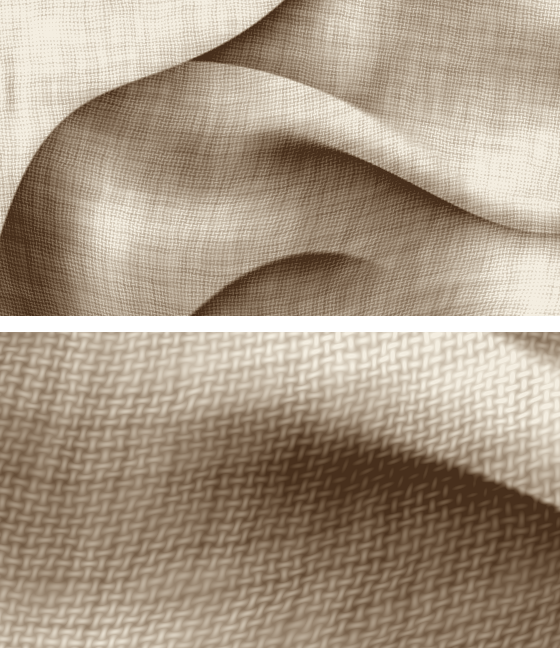
Top: the whole. Bottom: its middle third, enlarged.
Reproduce this texture procedurally as a Shadertoy shader.

```glsl
#define THREADS 87.0
#define WEAVE_CONTRAST 0.27
#define SLUB_CONTRAST 0.10
#define FOLD_RELIEF 1.42
#define MID_TONE 0.60
#define EDGE_BLUR 0.005
#define SHADOW_DEPTH 0.46
#define DARK_FLAX vec3(0.25, 0.16, 0.09)
#define PALE_FLAX vec3(0.97, 0.95, 0.90)
#define TINT_CURVE vec3(1.0, 1.07, 1.16)

const float PI = 3.14159;

float hash(vec2 p) {
    return fract(sin(dot(p, vec2(127.1, 311.7))) * 43758.545);
}

float noise(vec2 p) {
    vec2 i = floor(p), f = fract(p);
    f = f * f * (3.0 - 2.0 * f);
    return mix(mix(hash(i), hash(i + vec2(1, 0)), f.x),
               mix(hash(i + vec2(0, 1)), hash(i + vec2(1, 1)), f.x), f.y);
}

float blob(vec2 p, vec2 centre, vec2 radius) {
    vec2 d = (p - centre) / radius;
    return exp(-dot(d, d));
}

vec2 turn(vec2 p, float angle) {
    float c = cos(angle), s = sin(angle);
    return vec2(c * p.x - s * p.y, s * p.x + c * p.y);
}

float edge(float d, float blur) {
    return smoothstep(-blur, blur, d);
}

// Plain weave: rounded threads passing over and under, with dark holes
float weave(vec2 w) {
    vec2 s = sin(PI * w);
    vec2 profile = s * s;
    float over = 0.4 * s.x * s.y;
    return max(profile.x * (0.6 + over), profile.y * (0.6 - over));
}

// Uneven yarn: short streaks along both thread directions
float slubs(vec2 w) {
    return noise(vec2(w.x, w.y * 0.13)) + noise(vec2(w.x * 0.10, w.y) + 40.0) - 1.0;
}

// Weave and yarn with wandering threads; detail fades on tiny canvases
float fabric(vec2 q) {
    vec2 wander = 0.012 * vec2(noise(q * 9.0), noise(q * 9.0 + 20.0))
                + 0.005 * vec2(noise(q * 32.0 + 5.0), noise(q * 32.0 + 60.0));
    vec2 w = THREADS * (q + wander);
    float detail = smoothstep(0.6, 0.35, THREADS / iResolution.y);
    float strength = WEAVE_CONTRAST * (0.7 + 0.6 * noise(w * 0.35));
    return detail * strength * (weave(w) - 0.5) + SLUB_CONTRAST * slubs(w);
}

// Signed heights above the fold outlines
float leftFold(vec2 p) {
    float rise = exp(-p.x / 0.15);
    float y = 0.25 + 0.5 * (1.0 - rise) + 0.352 * pow(p.x, 3.2);
    float slope = 3.33 * rise + 1.13 * pow(p.x, 2.2);
    return (p.y - y) * inversesqrt(1.0 + slope * slope);
}

float ridgeBottom(float x) {
    float bend = max(0.88 - x, 0.0);
    return 0.555 - 0.295 * smoothstep(0.9, 1.75, x) - 1.6 * bend * bend;
}

float ridgeTop(float x) {
    float y = 0.81 - 0.45 * (x - 0.55) * (x - 0.55);
    return max(y, ridgeBottom(x) + 0.09);
}

// Shade of the hollow at the upper right
float hollowTone(vec2 p, float dLeft, float dTop) {
    float tone = 0.61 + 0.20 * blob(p, vec2(1.09, 0.95), vec2(0.13, 0.2));
    float crease = p.x - 1.16 - 0.6 * (p.y - 0.70);
    tone -= 0.12 * exp(-crease * crease / 0.004) * smoothstep(1.0, 0.65, p.y);
    tone += 0.25 * smoothstep(0.80, 0.5, p.y) * smoothstep(1.15, 1.45, p.x);
    tone += 0.2 * blob(p, vec2(1.78, 1.0), vec2(0.12, 0.1));
    tone -= 0.10 * exp(-dTop / 0.05) * smoothstep(1.3, 1.0, p.x);
    return tone - 0.45 * exp(min(dLeft, 0.0) / 0.085);
}

// Shade of the main cloth with its ridge and lower fold
float clothTone(vec2 p, float dLeft) {
    float tone = 0.60;
    tone += 0.17 * blob(p, vec2(0.36, 0.30), vec2(0.11, 0.26));
    tone += 0.13 * blob(p, vec2(0.65, 0.30), vec2(0.3, 0.09));
    tone += 0.12 * blob(p, vec2(0.76, 0.70), vec2(0.16, 0.11));
    tone -= 0.12 * blob(p, vec2(0.62, 0.47), vec2(0.16, 0.10));
    tone -= 0.32 * blob(p, vec2(0.11, 0.14), vec2(0.13, 0.36));
    tone -= 0.14 * blob(p, vec2(0.36, 0.64), vec2(0.12, 0.16));
    tone += 0.26 * smoothstep(1.35, 1.68, p.x);
    tone -= 0.20 * exp(min(dLeft, 0.0) / 0.07);

    // Ridge: lit on top, tan at its rim, casting a shadow below
    float d = p.y - ridgeBottom(p.x);
    float fade = smoothstep(0.70, 0.92, p.x);
    float lit = mix(0.59, 0.83, smoothstep(0.0, 0.10, d));
    float reach = mix(0.14, 0.04, smoothstep(1.1, 1.6, p.x));
    float shade = tone - SHADOW_DEPTH * exp(min(d, 0.0) / reach);
    float blur = mix(0.07, EDGE_BLUR, smoothstep(0.75, 1.15, p.x));
    tone = mix(tone, mix(shade, lit, edge(d, blur)), fade);

    // Lower fold: dark pocket that fades out to the right
    float q = p.y - 0.2 + 1.15 * (p.x - 1.02) * (p.x - 1.02);
    float pocket = exp(min(q, 0.0) / 0.10) * (1.0 - edge(q, 0.012));
    return tone - 0.42 * pocket * smoothstep(1.28, 0.98, p.x);
}

void mainImage(out vec4 fragColor, in vec2 fragCoord) {
    vec2 p = fragCoord / iResolution.y;
    float dLeft = leftFold(p);
    float dTop = p.y - ridgeTop(p.x);
    float onLeft = edge(dLeft, EDGE_BLUR);
    float onHollow = edge(dTop, mix(EDGE_BLUR, 0.05, smoothstep(1.0, 1.4, p.x)));

    // Stack the three layers of cloth
    float leftTone = 0.86 - 0.15 * exp(-max(dLeft, 0.0) / 0.035)
                   - 0.12 * blob(p, vec2(0.03, 0.70), vec2(0.025, 0.14));
    float tone = mix(clothTone(p, dLeft), hollowTone(p, dLeft, max(dTop, 0.0)), onHollow);
    tone = mix(tone, leftTone, onLeft) + 0.08 * (noise(p * 7.0) - 0.5);
    tone = MID_TONE + FOLD_RELIEF * (tone - MID_TONE);

    // Threads follow the drape of each layer
    vec2 drape = p + vec2(0.07 * sin(4.0 * p.y + 2.0 * p.x), 0.09 * sin(3.2 * p.x - 0.6));
    float threads = mix(fabric(drape), fabric(turn(p, 0.16)), onHollow);
    tone += mix(threads, fabric(turn(p, -0.07)), onLeft);

    tone = clamp(tone, 0.04, 0.98);
    fragColor = vec4(mix(DARK_FLAX, PALE_FLAX, pow(vec3(tone), TINT_CURVE)), 1.0);
}
```
